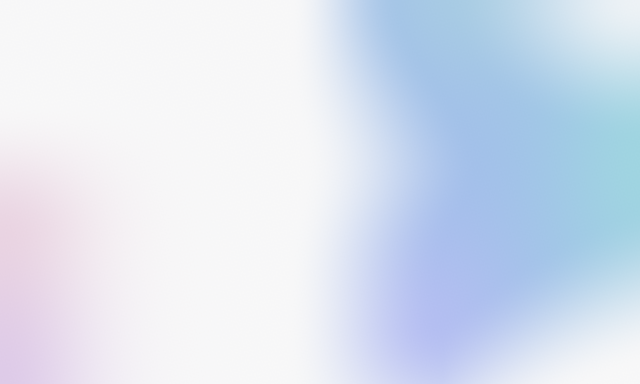
Write a WebGL 2 fragment shader that draws this background.

```glsl
#version 300 es
precision highp float;
// Soft pastel backdrop: a bent blue band with sky, violet and teal tints fades
// into near-white paper, and a rose-lilac haze rises at the lower left.
// Smooth coverage masks place each shape; Gaussian weights blend its hues.

uniform vec2 u_resolution;
out vec4 fragColor;

const vec3 PAPER  = vec3(0.970, 0.970, 0.972);
const vec3 BLUE   = vec3(0.630, 0.745, 0.915);
const vec3 SKY    = vec3(0.660, 0.800, 0.890);
const vec3 VIOLET = vec3(0.710, 0.745, 0.948);
const vec3 TEAL   = vec3(0.625, 0.835, 0.880);
const vec3 ROSE   = vec3(0.915, 0.830, 0.885);
const vec3 LILAC  = vec3(0.870, 0.795, 0.910);

// Elliptical Gaussian spot, 1 at its centre.
float glow(vec2 p, vec2 center, vec2 radius) {
    vec2 d = (p - center) / radius;
    return exp(-dot(d, d));
}

// Smooth rise from 0 to 1 around an edge, softness being its half width.
float softEdge(float x, float edge, float softness) {
    return smoothstep(edge - softness, edge + softness, x);
}

// Left side of the band: bulges right near mid height, tightens at the top.
float leftCoverage(vec2 p) {
    float bulge = exp(-pow(abs(p.y - 0.57) / 0.17, 2.0));
    float top = smoothstep(0.7, 1.0, p.y);
    float edge = 0.565 + 0.045 * bulge - 0.025 * top;
    float softness = mix(0.12, 0.088, top) + 0.02 * bulge;
    return softEdge(p.x, edge, softness);
}

// Lower right fade, along a curve that climbs toward the right side.
float lowerCoverage(vec2 p) {
    float d = 1.0 - p.x;
    float edge = max(0.255 - 0.57 * d - 1.37 * d * d, -0.05);
    return softEdge(p.y, edge, 0.21);
}

// Pale upper right corner.
float cornerCoverage(vec2 p) {
    float d = length((1.0 - p) / vec2(0.30, 0.37));
    return mix(0.12, 1.0, smoothstep(0.0, 1.0, d));
}

vec3 bandColor(vec2 p) {
    vec3 color = BLUE;
    color = mix(color, SKY, glow(p, vec2(0.75, 1.05), vec2(0.17, 0.28)));
    color = mix(color, VIOLET, glow(p, vec2(0.64, 0.10), vec2(0.20, 0.33)));
    return mix(color, TEAL, glow(p, vec2(1.02, 0.60), vec2(0.17, 0.50)));
}

// Fine paper grain from layered, rotated sines.
float grain(vec2 p) {
    float sum = 0.0;
    for (int i = 0; i < 4; i++) {
        p = mat2(0.8, 0.6, -0.6, 0.8) * p * 1.17 + 1.3;
        sum += sin(p.x + 1.7 * sin(p.y)) * 0.25;
    }
    return sum;
}

void main() {
    vec2 uv = gl_FragCoord.xy / u_resolution;

    // Rose haze, turning lilac at the bottom
    float haze = exp(-pow(uv.x / 0.15, 2.0)) * (1.0 - softEdge(uv.y, 0.56, 0.18));
    vec3 hazeColor = mix(LILAC, ROSE, smoothstep(0.0, 0.42, uv.y));
    vec3 color = mix(PAPER, hazeColor, haze);

    // Blue band
    float band = leftCoverage(uv) * lowerCoverage(uv) * cornerCoverage(uv);
    color = mix(color, bandColor(uv), band);

    vec2 grainPoint = uv * vec2(1.0, 0.6) * 620.0;
    color += 0.003 * grain(grainPoint);
    fragColor = vec4(color, 1.0);
}
```
